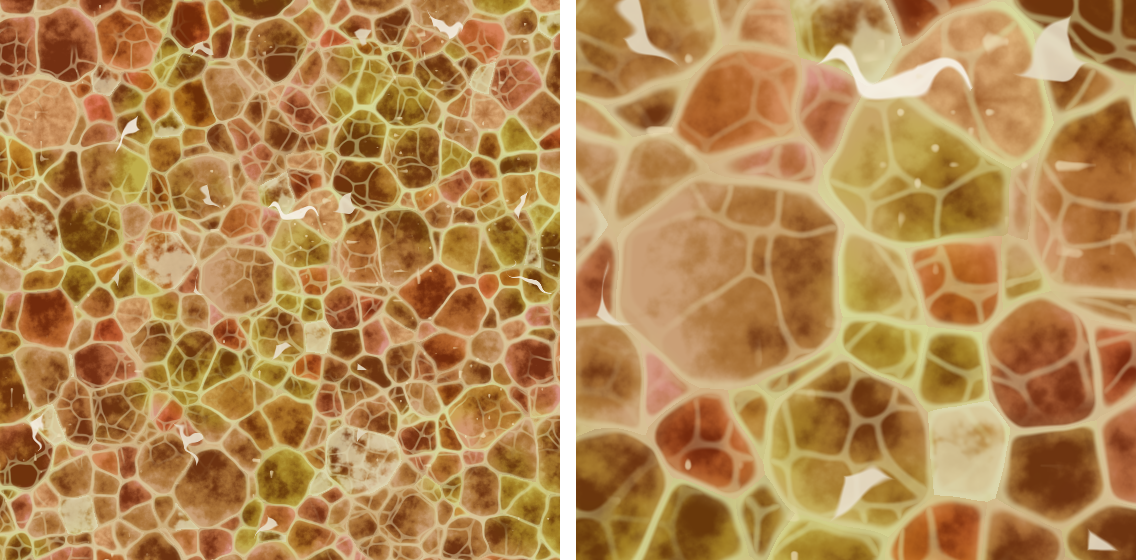
Left, the full canvas; right, a detail of the centre.
Write a three.js fragment shader that draws this texture.

```glsl
// Packed amber and olive crystal grains with pale veins, rosettes and white shards.
varying vec2 vUv;

vec3 hash3(vec2 p) {
  vec3 q = fract(p.xyx * vec3(0.1031, 0.1030, 0.0973));
  q += dot(q, q.yxz + 33.33);
  return fract((q.xxy + q.yzz) * q.zyx);
}

float noise(vec2 p) {
  vec2 cell = floor(p), f = fract(p);
  f = f * f * (3.0 - 2.0 * f);
  return mix(mix(hash3(cell).x, hash3(cell + vec2(1, 0)).x, f.x),
             mix(hash3(cell + vec2(0, 1)).x, hash3(cell + vec2(1, 1)).x, f.x), f.y);
}

float fbm(vec2 p) {
  float sum = 0.0, gain = 0.5;
  for (int i = 0; i < 4; i++) {
    sum += gain * noise(p);
    p = mat2(1.6, 1.2, -1.2, 1.6) * p + 7.3;
    gain *= 0.5;
  }
  return sum / 0.9375;
}

// Grain centre in xy; the weight in z lets a few grains swell over their neighbours.
vec3 grainSeed(vec2 cell) {
  vec3 h = hash3(cell + 11.0);
  return vec3(cell + 0.08 + 0.84 * h.xy, 1.7 * pow(h.z, 6.0));
}

float powerDistance(vec2 p, vec3 seed) {
  vec2 d = p - seed.xy;
  return dot(d, d) - seed.z;
}

float smoothMin(float a, float b, float k) {
  float h = max(k - abs(a - b), 0.0) / k;
  return min(a, b) - 0.25 * h * h * k;
}

// Weighted Voronoi: grain centre in xy, rounded distance to its border in z.
vec3 grains(vec2 p) {
  vec2 home = floor(p);
  vec3 own = vec3(0.0);
  float nearest = 99.0, border = 9.0;
  for (int y = -2; y <= 2; y++)
    for (int x = -2; x <= 2; x++) {
      vec3 seed = grainSeed(home + vec2(x, y));
      float d = powerDistance(p, seed);
      if (d < nearest) { nearest = d; own = seed; }
    }
  for (int y = -2; y <= 2; y++)
    for (int x = -2; x <= 2; x++) {
      vec3 seed = grainSeed(home + vec2(x, y));
      float span = distance(seed.xy, own.xy);
      if (span > 0.01)
        border = smoothMin(border, (powerDistance(p, seed) - nearest) / (2.0 * span), 0.14);
    }
  return vec3(own.xy, border);
}

// Sparse random triangles: coverage in x, brightness in y.
vec2 shards(vec2 p) {
  vec2 cell = floor(p);
  vec3 h = hash3(cell + 57.0), k = hash3(cell + 91.0);
  vec2 q = fract(p) - 0.3 - 0.4 * h.xy;
  float d = -1.0;
  for (int i = 0; i < 3; i++) {
    float angle = 6.283 * k.x + 2.094 * float(i) + 0.7 * k.y * float(i);
    d = max(d, dot(q, vec2(cos(angle), sin(angle))) - 0.035 - 0.035 * k.z);
  }
  return vec2((1.0 - smoothstep(-0.012, 0.012, d)) * step(0.68, h.z), k.y);
}

void main() {
  vec2 warp = vec2(noise(vUv * 45.0), noise(vUv * 45.0 + 80.0)) - 0.5;
  vec2 p = (vUv + 0.007 * warp) * 19.0;
  vec3 grain = grains(p);
  vec2 local = p - grain.xy;
  vec3 id = hash3(grain.xy * 37.0), trait = hash3(grain.yx * 53.0 + 5.0);
  float mottle = fbm(vUv * 42.0 + id.xy * 9.0);
  float grit = fbm(vUv * 130.0);

  // Body shade: dark inside, lit from one side, clouded
  float angle = 6.283 * id.y;
  float tone = 0.54 + 0.5 * (id.x - 0.5) + 0.9 * (mottle - 0.5) + 0.35 * (grit - 0.5)
    + 0.3 * dot(local, vec2(cos(angle), sin(angle))) - 0.25 * smoothstep(0.05, 0.4, grain.z);
  vec3 color = mix(vec3(0.42, 0.21, 0.06), vec3(0.65, 0.47, 0.20), smoothstep(-0.05, 0.5, tone));
  color = mix(color, vec3(0.77, 0.65, 0.43), smoothstep(0.42, 0.95, tone));

  // Olive, rose and russet tints
  float olive = smoothstep(0.42, 0.65, fbm(vUv * 6.0 + 3.0) + 0.3 * (id.z - 0.5));
  color *= mix(vec3(1.03, 0.96, 1.08), vec3(0.98, 1.05, 0.68), olive);
  color *= mix(vec3(1.0), vec3(1.06, 0.92, 1.12), smoothstep(0.6, 0.8, trait.x));
  color *= mix(vec3(1.0), vec3(1.04, 0.84, 0.72), smoothstep(0.82, 0.9, trait.y));

  // Rosette grains with petal rays and a dark heart
  float rays = 0.5 + 0.5 * cos(9.0 * atan(local.y, local.x + 0.0001) + 8.0 * mottle);
  vec3 rosette = mix(vec3(0.66, 0.40, 0.20), vec3(0.87, 0.68, 0.48),
    smoothstep(0.0, 0.35, length(local)) * (0.55 + 0.25 * rays) + 0.7 * (grit - 0.4));
  color = mix(color, rosette, 0.85 * step(0.95, trait.z));

  // Pale veins, with fainter small grains in some regions
  float width = 0.055 + 0.07 * noise(vUv * 24.0 + 40.0);
  float vein = 1.0 - smoothstep(0.015, width, grain.z);
  float crowded = smoothstep(0.45, 0.65, noise(vUv * 8.0 + 20.0));
  float smallVein = 1.0 - smoothstep(0.01, 0.10, grains(p * 1.6 + 60.0).z);
  vein = max(vein * (0.5 + 0.5 * noise(vUv * 15.0)), 0.5 * crowded * smallVein);
  color = mix(color, vec3(0.80, 0.71, 0.48), 0.25 * (1.0 - smoothstep(0.0, 0.2, grain.z)));
  color = mix(color, mix(vec3(0.86, 0.79, 0.62), vec3(0.85, 0.87, 0.63), olive), vein);

  // Milky grains, white shards and glints
  color = mix(color, vec3(0.87, 0.85, 0.72), 0.7 * step(0.965, id.z) * smoothstep(0.3, 0.6, mottle));
  vec2 shard = shards(vUv * 7.0 + 0.25 * warp);
  color = mix(color, mix(vec3(0.85, 0.80, 0.68), vec3(0.97, 0.95, 0.91), shard.y), 0.9 * shard.x);
  float glint = smoothstep(0.88, 0.98, noise(vUv * 95.0)) * smoothstep(0.5, 0.7, noise(vUv * 13.0));
  color = mix(color, vec3(0.93, 0.87, 0.72), 0.7 * glint);
  gl_FragColor = vec4(color, 1.0);
}
```
